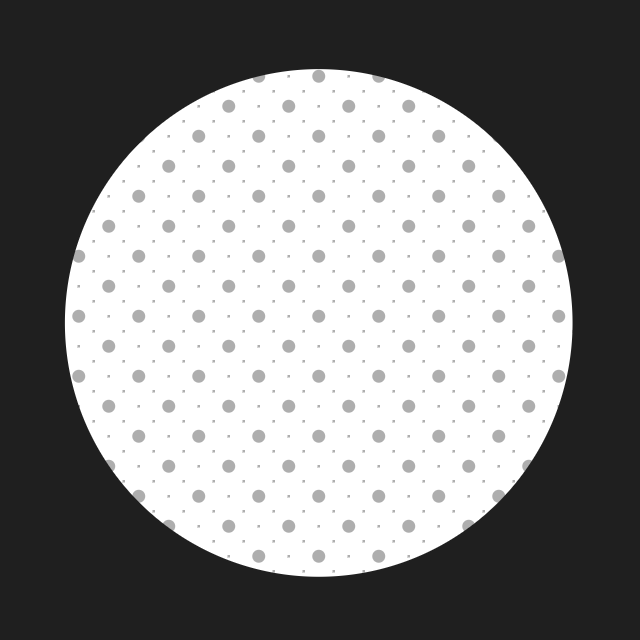
Reproduce this pattern procedurally as a Shadertoy shader.

```glsl
const vec3 CHARCOAL = vec3(0.122);
const vec3 PAPER = vec3(1.0);
const vec3 DOT_GRAY = vec3(0.682);

const vec2 DISC_CENTER = vec2(0.498, 0.4954);
const float DISC_RADIUS = 0.3966;

const vec2 GRID_ORIGIN = vec2(0.498047, 0.505859);
const float PITCH = 0.09375;
const float DOT_RADIUS = 0.0101;
const float SPECK_HALF = 0.001953;

// Offset from the nearest point of a square lattice
vec2 nearestOffset(vec2 p, float pitch) {
    return p - pitch * floor(p / pitch + 0.5);
}

float circleDistance(vec2 p, float radius) {
    return length(p) - radius;
}

float squareDistance(vec2 p, float halfSize) {
    return max(abs(p.x), abs(p.y)) - halfSize;
}

// Edge smoothed over one pixel
float coverage(float dist, float pixel) {
    return clamp(0.5 - dist / pixel, 0.0, 1.0);
}

// Two interleaved lattices form a staggered grid
float staggeredDots(vec2 p, float pitch, float radius) {
    float even = circleDistance(nearestOffset(p, pitch), radius);
    float odd = circleDistance(nearestOffset(p - 0.5 * pitch, pitch), radius);
    return min(even, odd);
}

float staggeredSpecks(vec2 p, float pitch, float halfSize) {
    float even = squareDistance(nearestOffset(p, pitch), halfSize);
    float odd = squareDistance(nearestOffset(p - 0.5 * pitch, pitch), halfSize);
    return min(even, odd);
}

void mainImage(out vec4 fragColor, in vec2 fragCoord) {
    float pixel = 1.0 / min(iResolution.x, iResolution.y);
    vec2 uv = (fragCoord - 0.5 * iResolution.xy) * pixel + 0.5;

    // Large dots and the finer specks between them
    vec2 p = uv - GRID_ORIGIN;
    float dots = staggeredDots(p, PITCH, DOT_RADIUS);
    float specks = staggeredSpecks(p, 0.5 * PITCH, SPECK_HALF);
    vec3 surface = mix(PAPER, DOT_GRAY, coverage(min(dots, specks), pixel));

    // Disc over the dark ground
    float disc = coverage(circleDistance(uv - DISC_CENTER, DISC_RADIUS), pixel);
    fragColor = vec4(mix(CHARCOAL, surface, disc), 1.0);
}
```
